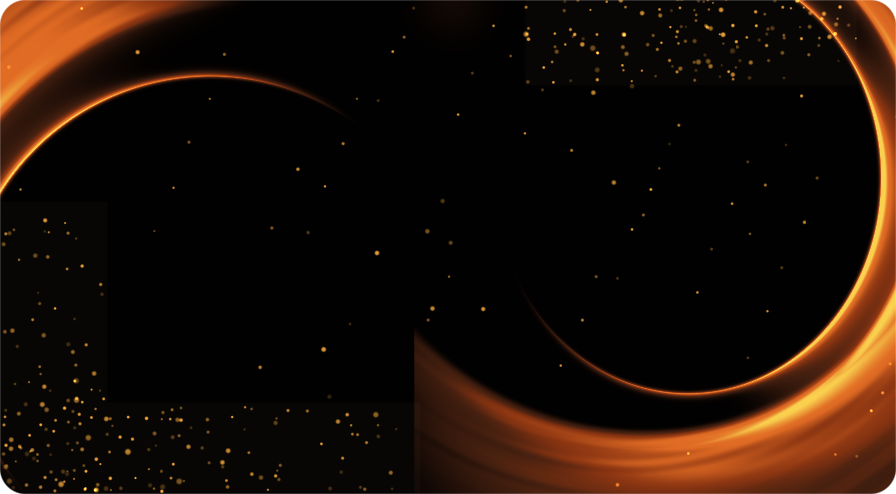
Reproduce this background procedurally as a WebGL 2 fragment shader.

```glsl
#version 300 es
precision highp float;
// Two glowing golden rings on black, with fiery streaked bands and gold dust.
// Ring distances and facing angles build a heat value, which a palette colours;
// the dust is scattered over hashed grids inside faintly lit panels.
uniform vec2 u_resolution;
out vec4 fragColor;

const float ASPECT = 1.82;
const vec3 NIGHT = vec3(0.005, 0.003, 0.002);
const vec3 BROWN = vec3(0.26, 0.12, 0.06);
const vec3 RUST = vec3(0.55, 0.21, 0.07);
const vec3 ORANGE = vec3(0.88, 0.42, 0.14);
const vec3 GOLD = vec3(0.98, 0.82, 0.31);

float hash(vec2 p) {
    return fract(sin(dot(p, vec2(127.1, 311.7))) * 43758.5453);
}

float noise(vec2 p) {
    vec2 i = floor(p), f = fract(p);
    f = f * f * (3.0 - 2.0 * f);
    float low = mix(hash(i), hash(i + vec2(1, 0)), f.x);
    float high = mix(hash(i + vec2(0, 1)), hash(i + vec2(1, 1)), f.x);
    return mix(low, high, f.y);
}

// Approximate signed distance to an ellipse, positive outside
float ringDistance(vec2 v, vec2 radii) {
    float k = length(v / radii);
    return (k - 1.0) * k / max(length(v / (radii * radii)), 1e-4);
}

// 1 where v points along the angle, fading between two cosines
float facing(vec2 v, float angle, float lo, float hi) {
    return smoothstep(lo, hi, dot(normalize(v + 1e-5), vec2(cos(angle), sin(angle))));
}

// Exponential glow with separate widths inside and outside
float glow(float d, float inner, float outer) {
    return exp(-abs(d) / (d < 0.0 ? inner : outer));
}

// Fibres that run along an arc
float streaks(float d, vec2 v) {
    float a = atan(v.y, v.x);
    float fine = noise(vec2(d * 75.0 + a * 3.0, a * 2.0));
    float broad = noise(vec2(d * 24.0 - a * 2.0, a * 1.5 + 7.0));
    return 0.7 + 0.25 * fine + 0.3 * broad;
}

float leftHeat(vec2 p) {
    vec2 v = p - vec2(0.427, 0.341);
    float d = ringDistance(v, vec2(0.505));
    float heat = 0.85 * glow(d, 0.003, 0.007) * facing(v, 2.4, 0.0, 0.85);
    heat += 0.4 * glow(d, 0.003, 0.04) * facing(v, 2.7, 0.55, 1.0);
    // Outer band
    vec2 w = p - vec2(0.521, 0.289);
    float e = ringDistance(w, vec2(0.706));
    float fill = 0.72 * smoothstep(-0.015, 0.02, e) * exp(-e / 0.9) * streaks(e, w);
    float rim = 0.33 * glow(e, 0.035, 0.025);
    return heat + (fill + rim) * facing(w, 2.5, 0.55, 1.0);
}

float rightHeat(vec2 p, float px) {
    vec2 v = p - vec2(1.398, 0.640);
    float d = ringDistance(v, vec2(0.394, 0.437));
    float heat = 0.85 * glow(d, 0.003, 0.006) * facing(v, -0.3, -0.85, 0.4);
    heat += 0.75 * glow(d, 0.003, 0.06) * facing(v, -0.35, 0.45, 1.0);
    heat += 0.15 * glow(d, 0.003, 0.08) * facing(v, 0.4, 0.4, 0.9);
    // Wide lower sweep
    vec2 w = p - vec2(1.315, 0.761);
    float a = ringDistance(w, vec2(0.635));
    float sweepFace = facing(w, -0.8, -0.6, 0.9);
    float sweep = 0.8 * smoothstep(-0.012, 0.025, a) * sweepFace;
    sweep *= exp(-max(a, 0.0) / mix(0.05, 0.22, sweepFace)) * streaks(a, w);
    sweep *= smoothstep(-px, px, p.x - 0.841);
    // Bright crescent
    vec2 u = p - vec2(1.315, 0.645);
    float b = ringDistance(u, vec2(0.5545));
    float crescentFace = facing(u, -0.2, -0.2, 0.75);
    float crescent = 0.65 * smoothstep(-0.01, 0.01, b) * exp(-max(b, 0.0) / 0.15);
    crescent *= crescentFace * streaks(b, u);
    return heat + max(sweep, crescent) + 0.4 * glow(b, 0.014, 0.02) * crescentFace;
}

vec3 heatColor(float h) {
    vec3 c = mix(NIGHT, BROWN, smoothstep(0.0, 0.3, h));
    c = mix(c, RUST, smoothstep(0.25, 0.5, h));
    c = mix(c, ORANGE, smoothstep(0.45, 0.75, h));
    return mix(c, GOLD, smoothstep(0.75, 1.1, h));
}

float box(vec2 p, vec2 lo, vec2 hi, float px) {
    vec2 inside = smoothstep(-px, px, p - lo) * smoothstep(-px, px, hi - p);
    return inside.x * inside.y;
}

float panels(vec2 p, float px) {
    float top = box(p, vec2(1.066, 0.827), vec2(1.74, 1.1), px);
    float side = box(p, vec2(-0.1), vec2(0.218, 0.592), px);
    return max(top, max(side, box(p, vec2(-0.1), vec2(0.853, 0.185), px)));
}

// Round flecks, one possible per grid cell, denser near two centres
float dust(vec2 p, float cell, float seed, float px) {
    vec2 id = floor(p / cell), middle = (id + 0.5) * cell;
    float r = cell * mix(0.07, 0.19, hash(id + seed + 5.0));
    vec2 offset = vec2(hash(id + seed + 1.0), hash(id + seed + 2.0)) - 0.5;
    float near = min(length(middle - vec2(0.1, 0.0)), length(middle - vec2(1.4, 1.0)));
    float density = panels(middle, px) * (0.07 + 0.4 * exp(-near / 0.17));
    float fleck = 1.0 - smoothstep(0.4 * r, r + px, length(p - middle - offset * cell * 0.6));
    return fleck * step(hash(id + seed), density) * mix(0.2, 1.0, hash(id + seed + 3.0));
}

void main() {
    vec2 p = gl_FragCoord.xy / u_resolution * vec2(ASPECT, 1.0);
    float px = 1.0 / u_resolution.y;
    float ember = 0.1 * exp(-dot(p - vec2(0.92, 1.0), p - vec2(0.92, 1.0)) / 0.008);
    vec3 color = heatColor(leftHeat(p) + rightHeat(p, px) + ember);
    color += vec3(0.025, 0.019, 0.013) * panels(p, px);
    for (int i = 0; i < 3; i++) {
        float layer = float(i);
        color += vec3(0.95, 0.65, 0.22) * dust(p, 0.034 - 0.008 * layer, layer * 17.0, px);
    }
    // Rounded white corners
    vec2 q = abs(p - vec2(ASPECT, 1.0) * 0.5) - vec2(ASPECT, 1.0) * 0.5 + 0.052;
    float edge = length(max(q, 0.0)) - 0.052;
    color = mix(min(color, 1.0), vec3(1.0), smoothstep(-px, px, edge));
    fragColor = vec4(color, 1.0);
}
```
